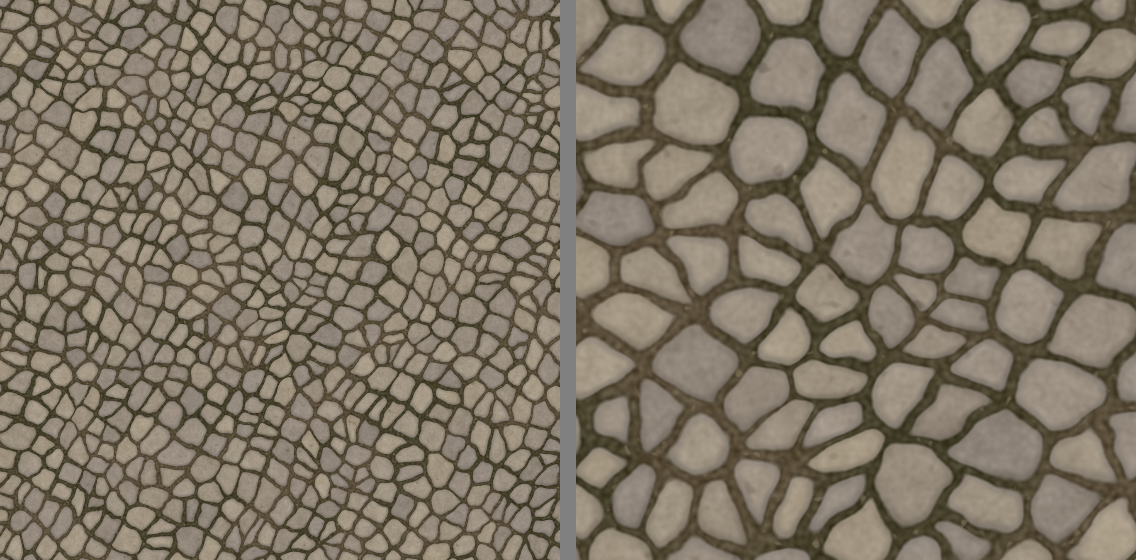
Left: the whole. Right: its middle third, enlarged.
A Shadertoy shader for this texture:

```glsl
// Draws weathered cobblestones in slanting rows with gritty, mossy earth joints.

vec2 hash2(vec2 p) {
    vec3 q = fract(p.xyx * vec3(0.1031, 0.1030, 0.0973));
    q += dot(q, q.yzx + 33.33);
    return fract((q.xx + q.yz) * q.zy);
}

float gradientNoise(vec2 p) {
    vec2 i = floor(p), f = fract(p);
    vec2 u = f * f * f * (f * (f * 6.0 - 15.0) + 10.0);
    vec2 e = vec2(0.0, 1.0);
    float a = dot(hash2(i) * 2.0 - 1.0, f);
    float b = dot(hash2(i + e.yx) * 2.0 - 1.0, f - e.yx);
    float c = dot(hash2(i + e.xy) * 2.0 - 1.0, f - e.xy);
    float d = dot(hash2(i + e.yy) * 2.0 - 1.0, f - e.yy);
    return mix(mix(a, b, u.x), mix(c, d, u.x), u.y);
}

float fbm(vec2 p) {
    float sum = 0.0, amplitude = 1.0;
    for (int i = 0; i < 4; i++) {
        sum += amplitude * gradientNoise(p);
        p = mat2(1.6, 1.2, -1.2, 1.6) * p + 7.3;
        amplitude *= 0.6;
    }
    return sum;
}

// Some cells hold two small stones instead of one.
bool isSplit(vec2 cell) {
    return hash2(cell + 91.0).x > 0.82;
}

vec2 stoneCentre(vec2 cell, int part) {
    vec2 centre = cell + 0.5 + 0.52 * (hash2(cell + 17.0) - 0.5);
    if (isSplit(cell)) {
        vec2 offset = hash2(cell + 53.0).x > 0.5 ? vec2(0.27, 0.06) : vec2(-0.06, 0.27);
        centre += part == 0 ? offset : -offset;
    }
    return centre;
}

// Returns the rounded distance to the joint, and the nearest stone centre.
float stoneDistance(vec2 p, out vec2 nearest) {
    vec2 home = floor(p);
    float best = 1e5;
    for (int k = 0; k < 18; k++) {
        vec2 cell = home + vec2(k % 3, (k / 3) % 3) - 1.0;
        int part = k / 9;
        if (part == 1 && !isSplit(cell)) continue;
        vec2 centre = stoneCentre(cell, part);
        float d = dot(centre - p, centre - p);
        if (d < best) { best = d; nearest = centre; }
    }
    float sum = 0.0;
    for (int k = 0; k < 50; k++) {
        vec2 cell = home + vec2(k % 5, (k / 5) % 5) - 2.0;
        int part = k / 25;
        if (part == 1 && !isSplit(cell)) continue;
        vec2 centre = stoneCentre(cell, part);
        vec2 across = centre - nearest;
        if (dot(across, across) < 1e-4) continue;
        float d = dot(0.5 * (centre + nearest) - p, normalize(across));
        sum += exp(-20.0 * d);
    }
    return -log(sum) / 20.0;
}

void mainImage(out vec4 fragColor, in vec2 fragCoord) {
    vec2 uv = fragCoord / iResolution.y;

    // Slanted rows, gently bent and with ragged stone outlines
    vec2 p = mat2(0.85, 0.53, -0.53, 0.85) * uv * vec2(25.5, 22.5) + 40.0;
    p += 0.9 * vec2(gradientNoise(p * 0.22), gradientNoise(p * 0.22 + 31.0));
    p += 0.13 * vec2(gradientNoise(p * 2.3), gradientNoise(p * 2.3 + 57.0));
    vec2 centre;
    float d = stoneDistance(p, centre);
    vec2 tone = hash2(centre * 37.0);
    float grain = gradientNoise(uv * 230.0);
    float mottle = fbm(uv * 55.0);

    // Joint width differs from stone to stone
    d -= 0.062 + 0.035 * (tone.y - 0.5) + 0.05 * gradientNoise(p * 0.7) + 0.03 * mottle;
    float stoneMask = smoothstep(-0.025, 0.035, d);

    // Stone: grey to warm tan, worn surface, lit from the upper left
    vec3 stone = mix(vec3(0.555, 0.515, 0.475), vec3(0.635, 0.585, 0.505), tone.x);
    stone += 0.04 * (tone.y - 0.5) + 0.055 * mottle + 0.045 * grain;
    float rim = 1.0 - smoothstep(0.0, 0.14, d);
    vec2 outward = normalize(p - centre + 1e-4);
    stone *= 1.03 - 0.13 * rim + 0.07 * rim * dot(outward, vec2(-0.87, 0.5));
    stone = mix(stone, vec3(0.51, 0.485, 0.465), 0.35 * rim * step(0.5, tone.y));
    stone -= 0.08 * smoothstep(0.3, 0.6, gradientNoise(uv * 100.0 + 9.0));

    // Joint: brown earth, moss patches, sand grains and pale grit
    float patches = gradientNoise(uv * 9.0 + 3.0);
    vec3 earth = mix(vec3(0.27, 0.25, 0.165), vec3(0.36, 0.31, 0.23), smoothstep(-0.25, 0.3, patches));
    earth += 0.13 * grain + 0.05 * mottle;
    float grit = smoothstep(0.3, 0.5, gradientNoise(uv * 150.0 + 70.0));
    earth = mix(earth, vec3(0.52, 0.46, 0.36), 0.65 * grit);
    earth *= 1.0 - 0.14 * smoothstep(-0.07, 0.0, d);

    fragColor = vec4(clamp(mix(earth, stone, stoneMask), 0.0, 1.0), 1.0);
}
```
